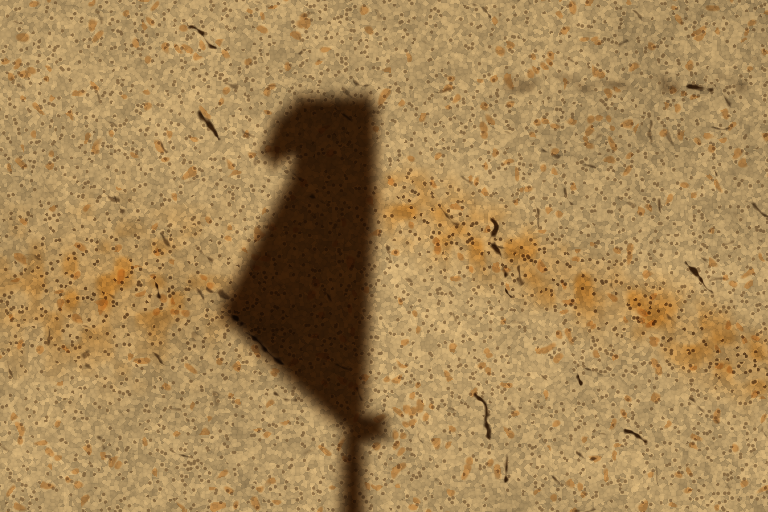
Give the GLSL for this texture, as a WebGL 2 fragment shader.

```glsl
#version 300 es
precision highp float;
// Sunlit sandstone crossed by the soft shadow of a leaning signboard on a post.
// Cellular grains, ragged fissures and ochre stains build the stone; a polygon
// distance with a wide smooth edge then dims it.

uniform vec2 u_resolution;
out vec4 fragColor;

const vec3 STONE = vec3(0.725, 0.605, 0.408);
const vec3 OCHRE = vec3(0.96, 0.80, 0.53);      // stain filter
const vec3 FISSURE = vec3(0.27, 0.19, 0.11);    // crack filter
const vec3 SHADE = vec3(0.275, 0.178, 0.072);   // shadow filter
const float FINE_GRAIN = 125.0;                 // cells per canvas height
const float COARSE_GRAIN = 58.0;
const float FLECK_GRID = 13.0;
const float PENUMBRA = 0.024;

// Shadow outline, clockwise from the top left
const int CORNERS = 21;
const vec2 OUTLINE[CORNERS] = vec2[](
  vec2(0.586, 0.811), vec2(0.719, 0.813), vec2(0.736, 0.785), vec2(0.736, 0.609),
  vec2(0.725, 0.434), vec2(0.714, 0.195), vec2(0.753, 0.184), vec2(0.753, 0.146),
  vec2(0.711, 0.129), vec2(0.712, -0.05), vec2(0.664, -0.05), vec2(0.670, 0.160),
  vec2(0.566, 0.255), vec2(0.438, 0.379), vec2(0.434, 0.404), vec2(0.488, 0.508),
  vec2(0.562, 0.648), vec2(0.570, 0.690), vec2(0.535, 0.676), vec2(0.510, 0.701),
  vec2(0.537, 0.766));

// Main fissures: centre x, centre y, angle, half length
const int FISSURES = 11;
const vec4 FISSURE_AT[FISSURES] = vec4[](
  vec4(0.40, 0.93, -0.5, 0.030), vec4(0.408, 0.752, -0.95, 0.025),
  vec4(1.369, 0.461, -0.75, 0.040), vec4(1.242, 0.146, -0.5, 0.025),
  vec4(0.992, 0.086, 1.5, 0.018), vec4(0.975, 0.50, -1.35, 0.080),
  vec4(1.123, 0.266, -1.2, 0.025), vec4(0.303, 0.434, -1.0, 0.014),
  vec4(1.367, 0.838, -0.1, 0.025), vec4(0.50, 0.34, -0.72, 0.065),
  vec4(0.947, 0.18, -1.3, 0.045));

vec2 hash2(vec2 p) {
  vec3 q = fract(p.xyx * vec3(0.1031, 0.1030, 0.0973));
  q += dot(q, q.yzx + 33.33);
  return fract((q.xx + q.yz) * q.zy);
}

float valueNoise(vec2 p) {
  vec2 i = floor(p), f = fract(p);
  f = f * f * (3.0 - 2.0 * f);
  float low = mix(hash2(i).x, hash2(i + vec2(1, 0)).x, f.x);
  float high = mix(hash2(i + vec2(0, 1)).x, hash2(i + vec2(1, 1)).x, f.x);
  return mix(low, high, f.y);
}

// Nearest grain: distance and random tone
vec2 grain(vec2 p) {
  vec2 cell = floor(p), best = vec2(9.0, 0.0);
  for (int y = -1; y <= 1; y++)
    for (int x = -1; x <= 1; x++) {
      vec2 id = cell + vec2(x, y);
      float d = length(id + hash2(id) - p);
      if (d < best.x) best = vec2(d, hash2(id + 71.3).y);
    }
  return best;
}

float strokeDistance(vec2 p, float angle, float halfLength) {
  vec2 dir = vec2(cos(angle), sin(angle));
  return length(p - dir * clamp(dot(p, dir), -halfLength, halfLength));
}

float polygonDistance(vec2 p) {
  float d = 1e3, side = 1.0;
  for (int i = 0; i < CORNERS; i++) {
    vec2 a = OUTLINE[i], b = OUTLINE[(i + 1) % CORNERS];
    vec2 e = b - a, w = p - a;
    d = min(d, length(w - e * clamp(dot(w, e) / dot(e, e), 0.0, 1.0)));
    bvec3 c = bvec3(p.y >= a.y, p.y < b.y, e.x * w.y > e.y * w.x);
    if (all(c) || all(not(c))) side = -side;
  }
  return side * d;
}

// Small dark flecks and short cracks scattered on a jittered grid
float flecks(vec2 p, float ragged) {
  vec2 cell = floor(p * FLECK_GRID);
  float ink = 0.0;
  for (int y = -1; y <= 1; y++)
    for (int x = -1; x <= 1; x++) {
      vec2 id = cell + vec2(x, y), r = hash2(id + 19.0), s = hash2(id + 43.0);
      float d = strokeDistance(p - (id + r) / FLECK_GRID, -0.65 + 1.4 * (s.x - 0.5), 0.022 * s.y);
      ink = max(ink, step(0.38, r.y) * s.y * smoothstep(0.006, 0.0, d + ragged * 0.009));
    }
  return ink;
}

void main() {
  vec2 p = gl_FragCoord.xy / u_resolution.y;
  vec2 warp = vec2(valueNoise(p * 34.0), valueNoise(p * 34.0 + 57.0)) - 0.5;
  vec2 rough = p + warp * 0.022;
  float ragged = valueNoise(p * 95.0) - 0.25;

  // Broad light and grain
  float broad = sin(p.x * 5.0 + p.y * 9.0) + sin(p.x * 11.0 - p.y * 6.0 + 2.0);
  float patches = valueNoise(p * vec2(8.0, 11.0)) + valueNoise(p * 23.0) - 1.0;
  vec2 fine = grain(p * FINE_GRAIN), coarse = grain(rough * COARSE_GRAIN);
  float light = 1.0 + 0.012 * broad + 0.07 * patches;
  light += 0.26 * (fine.y - 0.5) + 0.10 * (coarse.y - 0.5) - 0.10 * (fine.x - 0.4);
  light += 0.07 * exp(-dot(p - vec2(0.87, 0.5), p - vec2(0.87, 0.5)) * 9.0);
  light -= 0.07 * smoothstep(0.45, 0.8, p.y) * smoothstep(0.9, 1.25, p.x);
  vec3 color = STONE * light;

  // Ochre stains: a patch at the left and a slanting band at the right
  vec2 patchOffset = (rough - vec2(0.22, 0.43)) / vec2(0.24, 0.13);
  float band = strokeDistance(rough - vec2(1.14, 0.44), -0.42, 0.38) / 0.06;
  float stain = exp(-dot(patchOffset, patchOffset)) + exp(-band * band);
  float spots = smoothstep(0.35, 0.8, valueNoise(p * 29.0 + 8.0));
  color *= mix(vec3(1.0), OCHRE, stain * (0.35 + 0.75 * spots));
  color *= mix(vec3(1.0), vec3(0.87, 0.70, 0.48), 0.7 * step(0.90, coarse.y) * smoothstep(0.6, 0.3, coarse.x));

  // Pits and fissures
  float ink = 0.75 * flecks(rough, ragged);
  for (int i = 0; i < FISSURES; i++) {
    vec4 f = FISSURE_AT[i];
    float d = strokeDistance(rough - f.xy, f.z, f.w);
    ink = max(ink, smoothstep(0.008, 0.001, d + ragged * 0.011));
  }
  float seam = exp(-pow((rough.y - 0.835) / 0.012, 2.0)) * smoothstep(0.85, 1.1, p.x);
  ink = max(ink, 0.4 * seam * spots);
  float pit = step(0.87, fine.y) * smoothstep(0.65, 0.25, fine.x);
  ink = max(ink, pit * (0.5 + 0.25 * min(stain, 1.0)));
  color *= mix(vec3(1.0), FISSURE, ink);

  // Soft shadow
  float shadow = smoothstep(PENUMBRA, -PENUMBRA, polygonDistance(p));
  color *= mix(vec3(1.0), SHADE, shadow);
  fragColor = vec4(color, 1.0);
}
```
